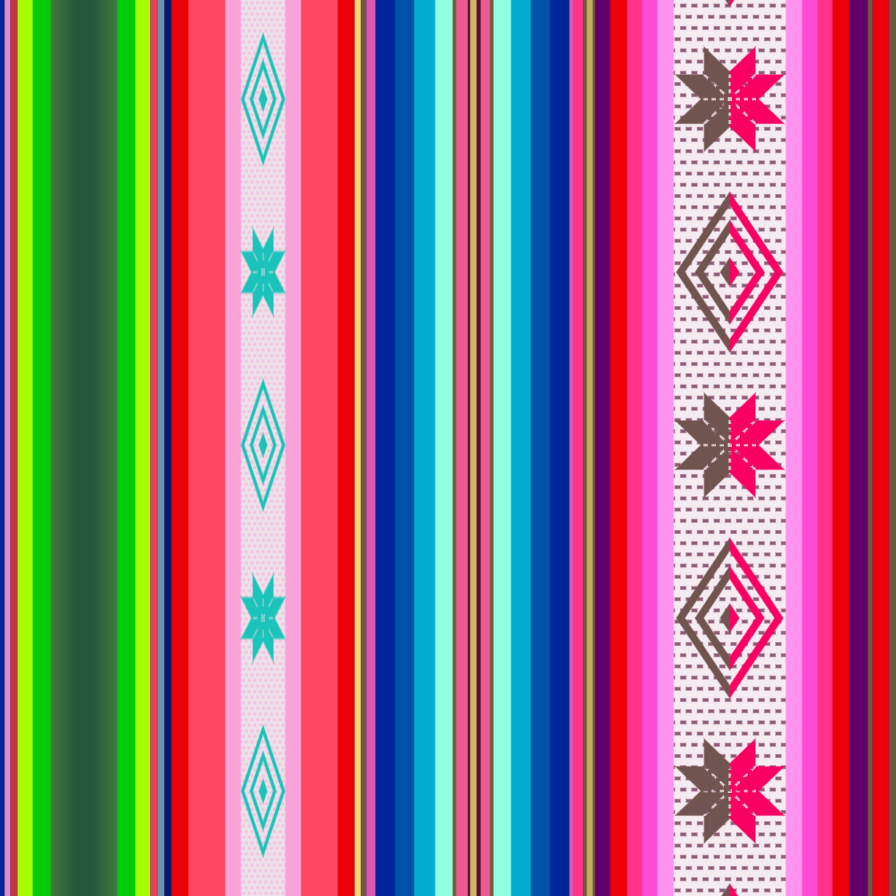
A WebGL 1 fragment shader for this pattern:

```glsl
precision highp float;
// Woven Andean blanket: vertical stripes and two columns of stars and diamonds.

uniform vec2 u_resolution;

const float CLOTH = 768.0;   // threads across the canvas
const float SOFT = 0.9;      // edge softness in threads
const float REPEAT = 296.5;  // height of one star and diamond pair
const float FIRST_ROW = 90.0;

const vec3 RED = vec3(0.92, 0.0, 0.03);
const vec3 CORAL = vec3(1.0, 0.28, 0.38);
const vec3 LIME = vec3(0.65, 1.0, 0.0);
const vec3 GREEN = vec3(0.0, 0.8, 0.03);
const vec3 NAVY = vec3(0.0, 0.14, 0.6);
const vec3 BLUE = vec3(0.0, 0.32, 0.66);
const vec3 CYAN = vec3(0.0, 0.68, 0.82);
const vec3 MINT = vec3(0.57, 1.0, 0.88);
const vec3 ORCHID = vec3(0.85, 0.35, 0.7);
const vec3 ROSE = vec3(0.92, 0.35, 0.56);
const vec3 HOT_PINK = vec3(1.0, 0.2, 0.53);
const vec3 MAGENTA = vec3(1.0, 0.3, 0.84);
const vec3 PINK = vec3(0.98, 0.64, 0.86);
const vec3 LILAC = vec3(1.0, 0.58, 0.94);
const vec3 PURPLE = vec3(0.38, 0.0, 0.42);
const vec3 MAROON = vec3(0.34, 0.05, 0.2);
const vec3 OLIVE = vec3(0.42, 0.36, 0.24);
const vec3 STRAW = vec3(0.95, 0.85, 0.45);
const vec3 STEEL = vec3(0.4, 0.58, 0.7);
const vec3 TEAL = vec3(0.1, 0.77, 0.73);
const vec3 BROWN = vec3(0.44, 0.33, 0.31);
const vec3 CRIMSON = vec3(0.98, 0.0, 0.39);
const vec3 PALE = vec3(0.97, 0.92, 0.95);

float fill(float d) {
  return 1.0 - smoothstep(-SOFT, SOFT, d);
}

// Stripe given by its centre and half width
vec3 band(vec3 base, float x, float centre, float halfWidth, vec3 tint) {
  return mix(base, tint, fill(abs(x - centre) - halfWidth));
}

vec3 stripe(vec3 base, float x, float left, float right, vec3 tint) {
  return band(base, x, 0.5 * (left + right), 0.5 * (right - left), tint);
}

// Staggered rows of short weft stitches
float stitches(vec2 p, vec2 cell, vec2 size) {
  float row = floor(p.y / cell.y);
  p.x += 0.5 * cell.x * mod(row, 2.0);
  vec2 d = abs(mod(p, cell) - 0.5 * cell) - 0.5 * size;
  return fill(max(d.x, d.y));
}

// Eight-pointed star of slanted petals, with light stitched seams
float star(vec2 p, vec2 extent, float seam) {
  vec2 a = abs(p) / extent;
  float lo = min(a.x, a.y), hi = max(a.x, a.y);
  float unit = min(extent.x, extent.y);
  float d = max(lo - 0.47, 0.707 * (hi - lo - 0.53)) * unit;
  float dash = smoothstep(-0.4, 0.2, cos(hi * unit * 0.95));
  float diagonal = fill(0.707 * (hi - lo) * unit - seam);
  float axis = fill(lo * unit - seam) * step(hi, 0.48);
  return fill(d) * (1.0 - 0.8 * dash * max(diagonal, axis));
}

// Two nested diamond outlines around a solid core
float diamond(vec2 p, vec2 extent, float thick, float inset, float core) {
  float reach = extent.x * extent.y / length(extent);
  float d = (dot(abs(p), 1.0 / extent) - 1.0) * reach;
  float outer = abs(d + thick) - thick;
  float inner = abs(d + inset) - thick;
  return fill(min(min(outer, inner), d + reach - core));
}

// Vertical offset from the nearest motif centre
float repeatY(float y, float first) {
  return mod(y - first + 0.5 * REPEAT, REPEAT) - 0.5 * REPEAT;
}

vec3 stripes(float x) {
  vec3 c = PURPLE;
  // Left border and green ramp
  c = stripe(c, x, -9.0, 4.0, NAVY);
  c = stripe(c, x, 4.0, 9.0, PINK * 0.88);
  c = stripe(c, x, 9.0, 15.0, CORAL * 0.75);
  c = band(c, x, 72.0, 57.0, LIME);
  c = band(c, x, 72.0, 44.0, GREEN);
  float ramp = smoothstep(6.0, 30.0, abs(x - 72.0));
  c = band(c, x, 72.0, 28.5, mix(vec3(0.15, 0.35, 0.23), vec3(0.25, 0.47, 0.25), ramp));
  c = stripe(c, x, 129.0, 135.0, CORAL * 0.9);
  c = stripe(c, x, 135.0, 141.0, STEEL);
  c = stripe(c, x, 141.0, 147.0, NAVY * 0.7);
  // Coral panel
  c = band(c, x, 225.5, 78.5, RED);
  c = band(c, x, 225.5, 64.0, CORAL);
  c = band(c, x, 225.5, 32.5, PINK);
  c = stripe(c, x, 304.0, 309.5, STRAW);
  c = stripe(c, x, 309.5, 314.0, OLIVE);
  c = stripe(c, x, 314.0, 322.0, ORCHID);
  // Blue panel
  c = band(c, x, 405.0, 83.0, NAVY);
  c = band(c, x, 405.0, 66.5, BLUE);
  c = band(c, x, 405.0, 50.0, CYAN);
  c = band(c, x, 405.5, 32.5, MINT);
  c = band(c, x, 405.5, 17.5, OLIVE);
  c = band(c, x, 405.5, 14.5, ROSE);
  c = stripe(c, x, 401.0, 412.0, MAROON);
  c = stripe(c, x, 403.0, 408.5, STRAW * 0.85);
  c = stripe(c, x, 488.0, 500.0, mix(ORCHID, HOT_PINK, step(491.0, x)));
  c = stripe(c, x, 500.0, 510.0, OLIVE);
  c = stripe(c, x, 503.0, 508.0, STRAW * 0.8);
  // Magenta panel and right border
  c = band(c, x, 625.5, 102.5, RED);
  c = band(c, x, 625.5, 88.0, HOT_PINK);
  c = band(c, x, 625.5, 75.0, MAGENTA);
  c = band(c, x, 625.5, 62.0, LILAC);
  c = stripe(c, x, 744.0, 748.0, OLIVE);
  c = stripe(c, x, 748.0, 762.0, RED);
  return stripe(c, x, 762.0, 777.0, OLIVE);
}

void main() {
  vec2 p = gl_FragCoord.xy / u_resolution * CLOTH;
  vec3 c = stripes(p.x);
  float starRow = FIRST_ROW + 0.5 * REPEAT;
  // Narrow teal column
  float x = p.x - 225.5;
  vec3 weave = mix(PALE * 0.96, PINK, 0.5 * stitches(p, vec2(4.8), vec2(2.4)));
  c = band(c, x, 0.0, 19.0, weave);
  c = mix(c, TEAL, diamond(vec2(x, repeatY(p.y, FIRST_ROW)), vec2(19.0, 57.0), 1.4, 8.5, 3.5));
  c = mix(c, TEAL, star(vec2(x, repeatY(p.y, starRow)), vec2(19.0, 38.0), 0.3));
  // Wide two-tone column
  x = p.x - 625.5;
  weave = mix(PALE, vec3(0.55, 0.36, 0.46), stitches(p, vec2(9.6), vec2(5.0, 3.0)));
  c = band(c, x, 0.0, 48.0, weave);
  vec3 yarn = mix(CRIMSON, BROWN, fill(x));
  c = mix(c, yarn, star(vec2(x, repeatY(p.y, FIRST_ROW)), vec2(47.0, 45.0), 1.0));
  c = mix(c, yarn, diamond(vec2(x, repeatY(p.y, starRow)), vec2(46.0, 69.0), 3.2, 16.6, 7.0));
  gl_FragColor = vec4(c, 1.0);
}
```
